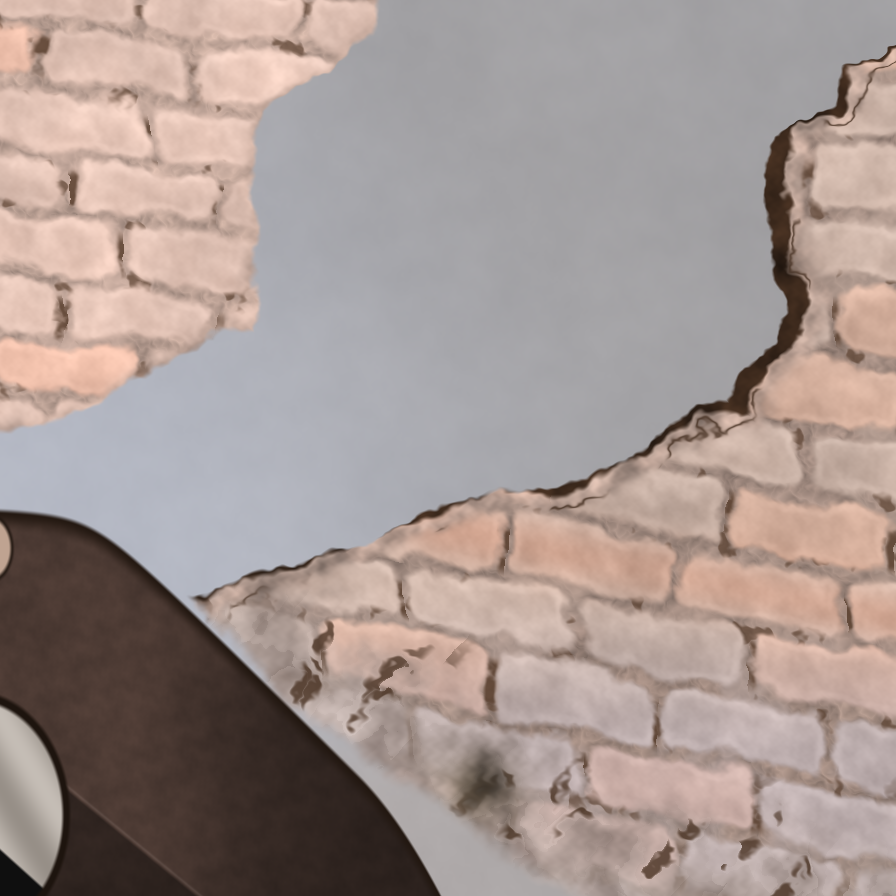
This texture is drawn by a three.js fragment shader. Its source:

```glsl
varying vec2 vUv;

#define SOFT 0.0025
#define GAP 0.0065
#define WOBBLE 0.009
#define LEFT_BRICK vec2(0.175, 0.07)
#define RIGHT_BRICK vec2(0.19, 0.08)
#define LEFT_CLAY vec3(0.89, 0.765, 0.71)
#define RIGHT_CLAY vec3(0.80, 0.705, 0.655)
#define ORANGE_CLAY vec3(0.82, 0.635, 0.55)
#define MORTAR vec3(0.68, 0.585, 0.54)
#define CRACK vec3(0.19, 0.13, 0.09)
#define LEATHER vec3(0.275, 0.21, 0.185)

float hash(vec2 p) { return fract(sin(dot(p, vec2(127.1, 311.7))) * 4375.85); }
float cover(float d) { return smoothstep(-SOFT, SOFT, d); }

float bump(float x, float centre, float width) {
  float t = (x - centre) / width;
  return exp(-t * t);
}

// Layered sines, roughly -1 to 1
float waves(vec2 p) {
  float sum = 0.0, amp = 0.5;
  for (int i = 0; i < 5; i++) {
    p = mat2(0.8, 0.6, -0.6, 0.8) * p * 1.75 + 1.3;
    sum += amp * sin(p.x + 1.4 * sin(p.y));
    amp *= 0.62;
  }
  return sum;
}

// Cellular noise: nearest distance, gap to the second, cell value
vec3 cells(vec2 p) {
  float near = 9.0, second = 9.0, value = 0.0;
  for (int j = -1; j <= 1; j++)
    for (int i = -1; i <= 1; i++) {
      vec2 id = floor(p) + vec2(i, j);
      float d = length(id + vec2(hash(id), hash(id + 37.0)) - p);
      if (d < near) { second = near; near = d; value = hash(id + 71.0); }
      else second = min(second, d);
    }
  return vec3(near, second - near, value);
}

vec3 plaster(vec2 p) {
  vec3 col = mix(vec3(0.71, 0.725, 0.77), vec3(0.635, 0.63, 0.64), smoothstep(0.3, 1.15, p.x + 0.6 * p.y));
  col = mix(vec3(0.69, 0.67, 0.67), col, smoothstep(0.1, 0.28, p.y));
  return col + 0.012 * waves(p * 6.0) + 0.006 * waves(p * 40.0);
}

// Worn courses: ragged bricks, patchy mortar, short dark gaps
vec3 bricks(vec2 p, vec2 size, vec3 clay, vec3 mortar) {
  vec2 g = (p + WOBBLE * vec2(waves(p * 15.0), waves(p * 13.0 + 9.0))) / size;
  float row = floor(g.y);
  g.x += 0.5 * mod(row, 2.0) + 0.3 * hash(vec2(row, 3.0));
  vec2 id = floor(g), f = fract(g) - 0.5;
  vec2 q = (abs(f) - 0.5) * size + GAP + 0.014;
  float rough = waves(p * 34.0 + 2.0), patches = waves(p * 12.0 + 4.0);
  float d = length(max(q, 0.0)) - 0.014 + 0.005 * rough;
  float tone = hash(id);
  vec3 grit = cells(p * 75.0 + rough);
  vec3 face = clay * (0.94 + 0.1 * tone + 0.05 * patches) + 0.035 * waves(p * 45.0);
  face *= mix(vec3(1.0), vec3(1.0, 0.93, 0.89), smoothstep(0.6, 0.9, tone));
  face += 0.04 * f.y + 0.04 * bump(d, -0.007, 0.006);
  vec3 joint = mortar * (0.85 + 0.22 * grit.x + 0.12 * rough);
  joint = mix(joint, clay * 0.93, 0.5 * smoothstep(-0.1, 0.6, patches));
  float upright = smoothstep(0.45, 0.48, abs(f.x)) * (1.0 - smoothstep(0.2, 0.4, abs(f.y + 0.1)));
  upright *= step(0.35, hash(id + floor(f + 0.5))) * smoothstep(-0.5, 0.2, rough);
  float pit = smoothstep(0.55, 0.8, waves(p * 26.0 + 7.0));
  joint = mix(joint, CRACK * 1.7, 0.8 * max(upright, 0.8 * pit));
  return mix(face, joint, smoothstep(-0.005, 0.005, d));
}

// Signed distances of the exposed areas, positive inside
float leftPatch(vec2 p) {
  float side = 0.284 + 0.14 * smoothstep(0.85, 0.98, p.y);
  return min(side - p.x, p.y - 0.52 - 0.115 * smoothstep(0.03, 0.28, p.x));
}

float rightPatch(vec2 p) {
  float ledge = 0.268 + 0.31 * p.x + 0.018 * bump(p.x, 0.5, 0.07) + 0.035 * smoothstep(0.68, 0.79, p.x);
  float wall = 0.808 + 0.02 * bump(p.y, 0.66, 0.07) + 0.045 * smoothstep(0.55, 0.64, p.y)
    + 0.085 * smoothstep(0.83, 0.89, p.y) + 0.065 * smoothstep(0.925, 0.95, p.y);
  return max(ledge - p.y, p.x - wall);
}

float rubbleEdge(vec2 p) {
  return p.y - 0.32 * exp(4.0 * (0.228 - p.x)) + 0.08 * smoothstep(0.42, 0.75, p.x);
}

vec3 rightWall(vec2 p, float depth) {
  vec2 q = p;
  q.y += 0.04 + 0.2 * (p.x - 0.95) * (1.0 - smoothstep(0.4, 0.75, p.y));
  vec3 clay = mix(vec3(0.75, 0.69, 0.69), RIGHT_CLAY, smoothstep(0.15, 0.36, p.y));
  clay = mix(clay, ORANGE_CLAY, 0.8 * bump(q.y, 0.36, 0.035) * smoothstep(0.4, 0.5, p.x));
  vec3 col = bricks(q, RIGHT_BRICK, clay, MORTAR * 0.93);
  // Loose rubble, pits and a hollow
  float rough = waves(p * 24.0);
  vec3 stone = cells(p * 30.0 + 0.8 * rough);
  vec3 rubble = vec3(0.67, 0.61, 0.585) + 0.13 * rough + 0.1 * (stone.z - 0.5);
  col = mix(rubble, col, 0.2 + 0.8 * smoothstep(0.03, 0.16, depth + 0.04 * rough));
  float pit = step(0.84, stone.z) * (1.0 - smoothstep(0.15, 0.45, stone.x));
  col = mix(col, CRACK * 1.5, 0.8 * pit * (1.0 - smoothstep(0.1, 0.25, depth)));
  float hollow = bump(length(p - vec2(0.53, 0.12)) + 0.012 * rough, 0.0, 0.042);
  return mix(col, vec3(0.4, 0.35, 0.29) * (0.9 + 0.4 * rough), 0.85 * hollow);
}

// Dark rounded seat back with a pale trim at the left
vec3 seat(vec2 p, float d) {
  vec3 col = LEATHER * mix(1.1, 0.62, smoothstep(0.1, 0.42, p.x));
  col *= 1.0 + 0.07 * waves(p * 12.0) + 0.06 * waves(p * 70.0);
  col = mix(CRACK * 0.7, col, smoothstep(0.0, 0.018, d));
  float seam = p.y - 0.18 + 0.82 * p.x;
  col *= 0.6 + 0.4 * cover(seam);
  col += 0.06 * bump(seam, 0.004, 0.002) * step(0.07, p.x);
  float knob = 0.025 - 0.025 * length((p - vec2(-0.012, 0.388)) / vec2(0.024, 0.034));
  float trim = 0.1 - 0.1 * length((p - vec2(-0.03, 0.09)) / vec2(0.1, 0.128));
  col = mix(col, CRACK * 0.6, cover(max(trim + 0.008, knob + 0.003)));
  vec3 metal = vec3(0.68, 0.65, 0.62) + 0.09 * sin(65.0 * (p.x + 0.6 * p.y));
  metal = mix(vec3(0.06), metal, cover(p.y - 0.052 + 0.9 * p.x));
  col = mix(col, metal, cover(trim));
  return mix(col, vec3(0.75, 0.64, 0.57), cover(knob));
}

void main() {
  vec2 p = vUv;
  float rough = waves(p * 30.0 + 3.0), broad = waves(p * 14.0);
  vec2 chipped = p + 0.007 * vec2(waves(p * 28.0), waves(p * 25.0 + 5.0));
  vec3 col = plaster(p);
  // Left brickwork, crumbling softly into the plaster
  float left = leftPatch(chipped);
  vec3 wall = bricks(p + vec2(0.0, 0.12 * p.x), LEFT_BRICK, LEFT_CLAY, MORTAR * 1.1);
  wall = mix(wall, MORTAR * (1.1 + 0.25 * rough), 0.7 * bump(left, 0.0, 0.012));
  col = mix(col, wall, smoothstep(-0.003, 0.005, left));
  // Right brickwork under the broken, shadowed plaster lip
  float top = rightPatch(chipped), depth = rubbleEdge(chipped);
  wall = rightWall(p, depth);
  float steep = smoothstep(0.79, 0.85, p.x) * (1.0 - smoothstep(0.82, 0.88, p.y));
  float lip = mix(0.004 + 0.012 * broad, 0.024 + 0.008 * rough, steep);
  wall = mix(wall, MORTAR * (1.0 + 0.35 * rough), 0.8 * bump(top, lip + 0.012, 0.014));
  wall = mix(wall, CRACK * 1.4, 0.75 * bump(top, 0.03 + 0.012 * rough, 0.003) * smoothstep(0.0, 0.4, broad));
  wall = mix(CRACK * (1.1 + 0.4 * rough), wall, smoothstep(lip - 0.004, lip + 0.005, top));
  col = mix(col, wall, cover(top) * smoothstep(-0.015, 0.015, depth));
  // Seat: flat crown bending into a steep shoulder
  float x = p.x - 0.1, tail = max(p.x - 0.4, 0.0);
  float crown = 0.436 - 0.5 * (x + sqrt(x * x + 0.0025)) - 5.0 * tail * tail;
  float body = 0.72 * (crown - p.y);
  col = mix(col, seat(p, body), cover(body));
  gl_FragColor = vec4(clamp(col, 0.0, 1.0), 1.0);
}
```
